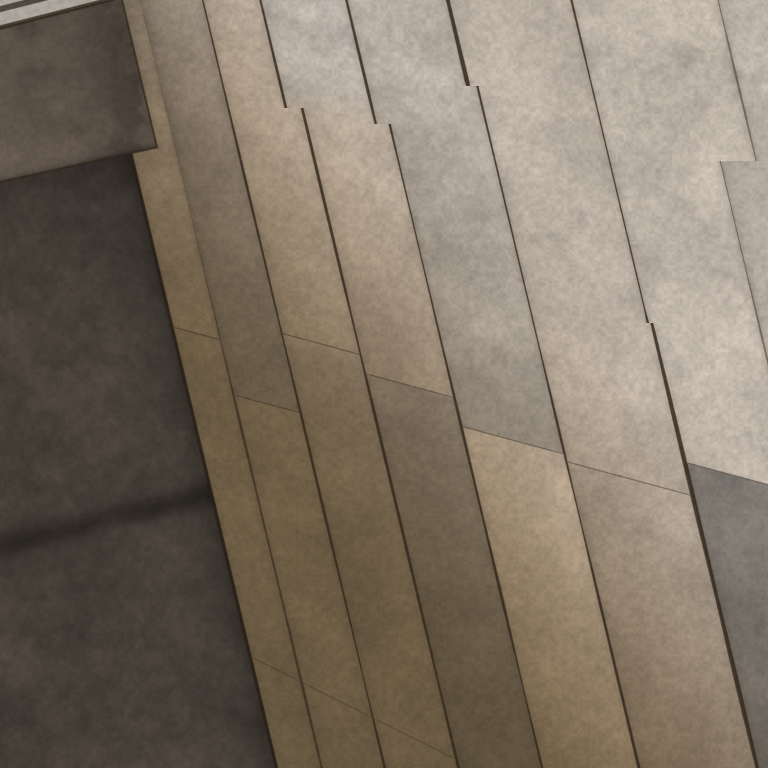
Reproduce this texture procedurally as a Shadertoy shader.

```glsl
// Slanted, weathered floor planks lit from the upper right, beside dark concrete and a beam.
#define LEAN 0.237
#define JOINT_SLOPE 0.27
#define SEAM_WIDTH 0.0015
#define SEAM_DARK vec3(0.19, 0.15, 0.11)
#define PLANK_SHADE vec3(0.405, 0.345, 0.255)
#define PLANK_LIT vec3(0.76, 0.715, 0.665)
#define CONCRETE vec3(0.275, 0.247, 0.22)
#define BEAM vec3(0.335, 0.297, 0.262)
#define STAIN 0.17
#define GRAIN 0.08

const int COUNT = 8;

// Per seam: sheared x, height of the break, offset above it, cross joint height.
const vec4 SEAMS[COUNT] = vec4[](
    vec4(0.123, 0.0, 0.0, 0.365), vec4(0.182, 0.0, 0.0, 0.432),
    vec4(0.264, 0.0, 0.0, 0.335), vec4(0.360, 0.14, -0.021, 0.358),
    vec4(0.469, 0.161, -0.018, 0.393), vec4(0.595, 0.112, -0.012, 0.402),
    vec4(0.749, 0.42, -0.005, 0.361), vec4(0.888, 0.21, 0.047, 0.9));

// Per plank: brightness above and below its joint, greyness above and below.
const vec4 TONES[COUNT] = vec4[](
    vec4(1.04, 1.02, 0.0, 0.0), vec4(0.92, 1.03, 0.15, 0.0),
    vec4(1.05, 1.02, 0.0, 0.0), vec4(1.02, 0.91, 0.0, 0.1),
    vec4(0.95, 1.13, 0.35, 0.0), vec4(0.98, 0.95, 0.0, 0.0),
    vec4(1.00, 0.70, 0.1, 0.5), vec4(0.96, 0.9, 0.3, 0.3));

float hash(vec2 p) {
    vec3 q = fract(vec3(p.xyx) * 0.1031);
    q += dot(q, q.yzx + 33.33);
    return fract((q.x + q.y) * q.z);
}

float noise(vec2 p) {
    vec2 i = floor(p), f = fract(p);
    f = f * f * (3.0 - 2.0 * f);
    return mix(mix(hash(i), hash(i + vec2(1, 0)), f.x),
               mix(hash(i + vec2(0, 1)), hash(i + vec2(1, 1)), f.x), f.y);
}

float fbm(vec2 p) {
    float sum = 0.0, amp = 0.5;
    for (int i = 0; i < 5; i++) {
        sum += amp * noise(p);
        p = mat2(1.6, 1.2, -1.2, 1.6) * p + 7.3;
        amp *= 0.5;
    }
    return sum;
}

float below(float d, float aa) { return 1.0 - smoothstep(-aa, aa, d); }
float line(float d, float width, float aa) { return below(abs(d) - width, aa); }
float falloff(float d, float rate) { return exp(-max(d, 0.0) * rate); }

vec3 planks(vec2 p, float aa) {
    float u = p.x - LEAN * p.y, seam = 0.0;
    int id = 0;
    for (int i = 0; i < COUNT; i++) {
        vec4 s = SEAMS[i];
        float x = s.x + (p.y < s.y ? s.z : 0.0);
        if (u > x) id = i;
        float width = SEAM_WIDTH * (0.6 + 0.8 * noise(vec2(p.y * 9.0, float(i) * 5.0)));
        if (i == 6) width += 0.0012 * smoothstep(0.40, 0.43, p.y);
        if (i == 5) width += 0.0015 * below(p.y - 0.112, 0.003);
        float strength = i == 1 ? mix(0.2, 0.7, smoothstep(0.2, 0.5, p.y)) : 0.85;
        if (i == 7) strength = 0.55;
        seam = max(seam, strength * line(u - x, width, aa * 1.3));
        seam = max(seam, 0.2 * falloff(abs(u - x), 220.0));
    }

    // Diagonal light, slightly warmer in the half shade.
    float t = smoothstep(-0.2, 0.5, p.x - 0.85 * p.y);
    vec3 col = mix(PLANK_SHADE, PLANK_LIT, t);
    col += vec3(0.03, -0.02, -0.06) * t * (1.0 - t);

    // Plank tones on either side of the cross joint.
    float joint = p.y - JOINT_SLOPE * p.x - SEAMS[id].w;
    float lower = smoothstep(-aa, aa, joint);
    vec4 tone = TONES[id];
    float grey = mix(tone.z, tone.w, lower);
    if (id == 3) grey += 0.6 * below(p.y - 0.135, 0.03);
    col *= mix(tone.x, tone.y, lower);
    col = mix(col, dot(col, vec3(0.3, 0.5, 0.2)) * vec3(1.03, 1.0, 0.96), grey);

    // Stains, smears and fine grain.
    vec2 q = vec2(u, p.y) + float(id) * 3.7 + lower * 1.9;
    float smear = fbm(vec2(q.x * 9.0, (p.y - 0.3 * p.x) * 22.0) + float(id) * 8.0);
    col *= 1.0 + STAIN * (fbm(q * 14.0) - 0.48) + STAIN * (smear - 0.48) * (0.6 + grey);
    col *= 1.0 - 0.05 * smoothstep(0.5, 0.75, fbm(q * 38.0)) * t;

    // Cross joints, with a second row at the lower left.
    float cuts = 0.45 * line(joint, 0.0008, aa);
    if (id < 3) cuts = max(cuts, 0.4 * line(p.y - 0.5 * p.x - 0.692, 0.0008, aa));
    return mix(col, SEAM_DARK, max(seam, cuts));
}

vec3 concrete(vec2 p, float wall, float bottom) {
    float cloud = fbm(p * vec2(9.0, 14.0)), pits = fbm(p * 55.0);
    vec3 col = CONCRETE * (0.72 + 0.36 * cloud + 0.22 * pits);
    float band = p.y + 0.24 * p.x - 0.708 + 0.02 * (cloud - 0.5);
    col *= 1.0 - 0.33 * exp(-band * band * 3500.0);
    col *= 1.0 - 0.22 * falloff(bottom, 18.0);
    return col * (1.0 - 0.3 * falloff(-wall, 45.0));
}

vec3 beam(vec2 p, float bottom) {
    float wear = fbm(p * 30.0);
    vec3 col = BEAM * (0.78 + 0.35 * wear + 0.9 * min(p.y, 0.25));
    col *= 1.0 - 0.28 * smoothstep(0.07, 0.18, p.x) * smoothstep(0.3, 0.65, wear);
    return col * (1.0 - 0.4 * falloff(-bottom, 220.0));
}

void mainImage(out vec4 fragColor, in vec2 fragCoord) {
    vec2 p = fragCoord / iResolution.xy;
    p.y = 1.0 - p.y;
    float aa = 0.8 / min(iResolution.x, iResolution.y);
    vec3 col = planks(p, aa);

    // Beam outline and the shadow it casts.
    float bottom = p.y + 0.22 * p.x - 0.237;
    float side = p.x - LEAN * p.y - 0.159;
    float top = 0.036 - 0.255 * p.x - p.y;
    col *= 1.0 - 0.25 * falloff(side, 30.0) * below(p.y - 0.15, 0.1);

    float wall = p.x - LEAN * p.y - 0.123;
    col = mix(col, concrete(p, wall, bottom), below(wall, aa));
    col = mix(col, SEAM_DARK * 0.8, 0.75 * line(wall, 0.0022, aa));
    col = mix(col, beam(p, bottom), below(max(bottom, side), aa));
    col = mix(col, SEAM_DARK, 0.7 * line(max(bottom, side), 0.0014, aa));

    // Pale ledge at the upper left corner.
    vec3 ledge = mix(vec3(0.66, 0.64, 0.60), vec3(0.30, 0.28, 0.25), line(top - 0.024, 0.004, aa));
    col = mix(col, ledge, below(max(-top, side), aa));
    col = mix(col, SEAM_DARK, 0.8 * line(top, 0.003, aa) * below(side, aa));

    col *= 1.0 + GRAIN * (noise(p * 300.0) - 0.5) + GRAIN * (noise(p * 140.0) - 0.5);
    fragColor = vec4(clamp(col, 0.0, 1.0), 1.0);
}
```
